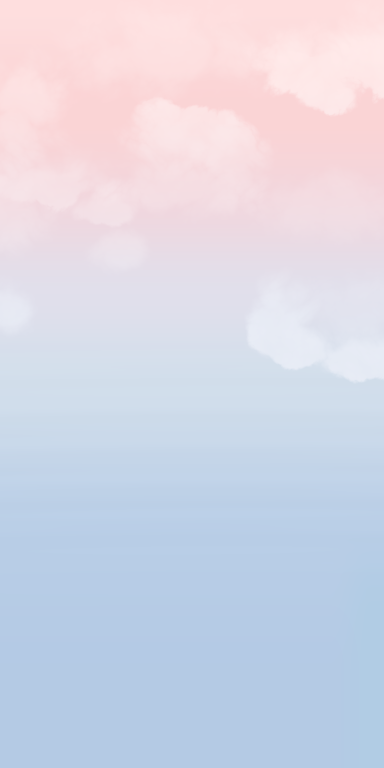
Write a WebGL 1 fragment shader that draws this background.

```glsl
precision highp float;
// Pastel sky fading from rose to still blue, with billowing pale clouds above.
// Clouds are ellipses whose rims are broken by layered cellular noise; each
// has a crisp side and a side that dissolves into the sky.

uniform vec2 u_resolution;

#define BILLOW_SCALE 9.0
#define BILLOW_DEPTH 0.95
#define WARP_AMOUNT 0.012
#define CLOUD_OPACITY 0.80
#define STREAK_AMOUNT 0.003

vec2 hash2(vec2 cell) {
  vec3 h = fract(cell.xyx * vec3(0.1031, 0.1030, 0.0973));
  h += dot(h, h.yzx + 33.33);
  return fract((h.xx + h.yz) * h.zy);
}

// Squared distance to the nearest scattered point
float cellular(vec2 p) {
  vec2 cell = floor(p), f = p - cell;
  float nearest = 1.0;
  for (int j = -1; j <= 1; j++) {
    for (int i = -1; i <= 1; i++) {
      vec2 o = vec2(float(i), float(j));
      vec2 d = o + hash2(cell + o) - f;
      nearest = min(nearest, dot(d, d));
    }
  }
  return nearest;
}

// Layered cells, centred near zero and positive inside each lobe
float billow(vec2 p) {
  float sum = 0.0, amp = 0.5;
  p *= BILLOW_SCALE;
  for (int i = 0; i < 5; i++) {
    sum += amp * cellular(p);
    p = mat2(1.6, 1.2, -1.2, 1.6) * p + 17.3;
    amp *= 0.53;
  }
  return 0.26 - sum;
}

// Cloud body; fade points toward its dissolving side
float puff(vec2 p, vec2 centre, vec2 radius, vec2 fade, float lobes) {
  vec2 q = (p - centre) / radius;
  float r = length(q);
  float softness = 0.68 + 0.52 * dot(fade, q / max(r, 0.001));
  return smoothstep(0.0, softness, 1.0 - r + BILLOW_DEPTH * lobes);
}

void layer(inout float cover, float density) {
  cover = 1.0 - (1.0 - cover) * (1.0 - density);
}

// Vertical gradient, t runs from 0 at the top to 2 at the bottom
vec3 skyColor(float t) {
  vec3 c = mix(vec3(0.995, 0.872, 0.872), vec3(0.982, 0.830, 0.835), smoothstep(0.0, 0.28, t));
  c = mix(c, vec3(0.945, 0.840, 0.868), smoothstep(0.30, 0.56, t));
  c = mix(c, vec3(0.880, 0.875, 0.922), smoothstep(0.50, 0.78, t));
  c = mix(c, vec3(0.825, 0.872, 0.922), smoothstep(0.76, 1.00, t));
  c = mix(c, vec3(0.725, 0.807, 0.904), smoothstep(0.95, 1.42, t));
  return mix(c, vec3(0.706, 0.792, 0.896), smoothstep(1.35, 1.75, t));
}

vec3 cloudColor(float t) {
  vec3 c = mix(vec3(1.000, 0.925, 0.922), vec3(0.970, 0.908, 0.922), smoothstep(0.15, 0.55, t));
  return mix(c, vec3(0.915, 0.930, 0.965), smoothstep(0.5, 0.82, t));
}

float cloudCover(vec2 p, float lobes) {
  const vec2 UP = vec2(0.0, -1.0), DOWN = vec2(0.0, 1.0), EVEN = vec2(0.0);
  float cover = 0.0;
  // Upper bank with a crisp underside, and its haze
  layer(cover, puff(p, vec2(0.81, 0.15), vec2(0.17, 0.10), UP, lobes));
  layer(cover, puff(p, vec2(0.86, 0.225), vec2(0.10, 0.07), UP, lobes));
  layer(cover, puff(p, vec2(0.97, 0.12), vec2(0.11, 0.14), UP, lobes));
  layer(cover, 0.45 * puff(p, vec2(0.45, 0.14), vec2(0.32, 0.14), EVEN, lobes));
  // Central mound with a crisp crown
  layer(cover, 0.85 * puff(p, vec2(0.49, 0.375), vec2(0.18, 0.11), DOWN, lobes));
  layer(cover, 0.55 * puff(p, vec2(0.41, 0.34), vec2(0.10, 0.08), DOWN, lobes));
  layer(cover, 0.70 * puff(p, vec2(0.61, 0.44), vec2(0.11, 0.12), DOWN, lobes));
  layer(cover, 0.50 * puff(p, vec2(0.49, 0.49), vec2(0.22, 0.09), EVEN, lobes));
  // Left drift
  layer(cover, 0.65 * puff(p, vec2(0.05, 0.29), vec2(0.15, 0.16), EVEN, lobes));
  layer(cover, 0.75 * puff(p, vec2(0.13, 0.46), vec2(0.21, 0.08), UP, lobes));
  layer(cover, 0.70 * puff(p, vec2(0.27, 0.53), vec2(0.11, 0.06), UP, lobes));
  layer(cover, 0.60 * puff(p, vec2(0.31, 0.655), vec2(0.09, 0.065), EVEN, lobes));
  layer(cover, 0.60 * puff(p, vec2(0.03, 0.56), vec2(0.12, 0.11), EVEN, lobes));
  layer(cover, 0.85 * puff(p, vec2(0.01, 0.80), vec2(0.11, 0.08), EVEN, lobes));
  // Low right bank, crisp on its left and underside
  layer(cover, puff(p, vec2(0.74, 0.82), vec2(0.10, 0.13), vec2(0.6, -0.8), lobes));
  layer(cover, puff(p, vec2(0.77, 0.895), vec2(0.12, 0.06), UP, lobes));
  layer(cover, puff(p, vec2(0.96, 0.915), vec2(0.17, 0.075), UP, lobes));
  layer(cover, 0.40 * puff(p, vec2(0.93, 0.81), vec2(0.16, 0.11), EVEN, lobes));
  layer(cover, 0.40 * puff(p, vec2(0.85, 0.54), vec2(0.21, 0.11), EVEN, lobes));
  return cover;
}

void main() {
  vec2 uv = gl_FragCoord.xy / u_resolution;
  vec2 p = vec2(uv.x, 2.0 * (1.0 - uv.y));
  vec3 color = skyColor(p.y);

  // Cool lower right margin and faint level streaks
  float margin = smoothstep(0.86, 0.97, p.x) * smoothstep(1.35, 1.6, p.y);
  color = mix(color, vec3(0.690, 0.802, 0.894), 0.8 * margin);
  float streak = sin(p.y * 61.0 + sin(p.x * 3.0)) + 0.6 * sin(p.y * 137.0 + p.x);
  color += STREAK_AMOUNT * streak * smoothstep(0.8, 1.1, p.y) * (1.0 - smoothstep(1.3, 1.6, p.y));

  // Clouds
  vec2 warped = p + WARP_AMOUNT * (sin(p.yx * 23.0 + 1.0) + 0.5 * sin(p.yx * 51.0 + p * 19.0));
  float lobes = billow(warped);
  float cover = cloudCover(p, lobes) * (CLOUD_OPACITY + 0.5 * lobes);
  color = mix(color, cloudColor(p.y), clamp(cover, 0.0, 1.0));
  gl_FragColor = vec4(color, 1.0);
}
```
